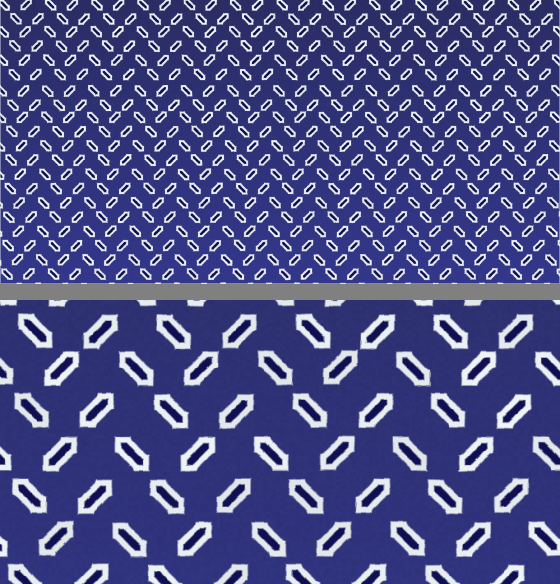
Top, the full canvas; bottom, a detail of the centre.
Write a WebGL 1 fragment shader that draws this pattern.

```glsl
precision highp float;
// Navy cloth printed with rows of slanted, pointed links in white outline.
// Links alternate their slant along a row; every second row shifts by a
// quarter repeat. Lengths are in units of one horizontal repeat.
uniform vec2 u_resolution;

#define REPEATS 12.1
#define ROW_STEP 0.308
#define ROW_START 0.071
#define ROW_LIFT 0.045
#define ROW_SHIFT 0.263
#define LEAN 0.035
#define LINK_SIZE vec2(0.173, 0.069)
#define SLOT_SIZE vec2(0.112, 0.027)
#define FLARE 0.012
#define JITTER 0.012
#define WHITE vec3(0.91, 0.93, 0.94)
#define SLOT_NAVY vec3(0.06, 0.06, 0.32)

float hash(vec2 p) {
  return fract(sin(dot(p, vec2(127.1, 311.7))) * 43758.5453);
}

// Bar with right-angled points; size holds half length and half width.
float pointedBar(vec2 q, vec2 size, float flare) {
  q = abs(q);
  float halfWidth = size.y + flare * smoothstep(0.065, 0.105, q.x);
  return max(q.y - halfWidth, (q.x + q.y - size.x) * 0.7071);
}

// Row centre measured down from the top; two pairs of rows sit a little low.
float rowCentre(float row) {
  float early = 1.0 - step(1.5, row);
  float middle = step(5.5, row) * (1.0 - step(7.5, row));
  return ROW_START + ROW_STEP * row + ROW_LIFT * (early * 0.7 + middle);
}

void main() {
  float unit = REPEATS / u_resolution.x;
  vec2 uv = gl_FragCoord.xy / u_resolution;
  vec2 p = vec2(gl_FragCoord.x, u_resolution.y - gl_FragCoord.y) * unit;
  float blur = max(unit * 0.7, 0.009);

  // Cloth: darker at the top, with a faint grain
  vec3 color = mix(vec3(0.20, 0.215, 0.545), vec3(0.165, 0.175, 0.39), uv.y);
  color += (hash(floor(p * 42.0)) - 0.5) * 0.014;

  // Links: nearest one in this row and in the rows above and below
  float nearestRow = floor((p.y - ROW_START) / ROW_STEP + 0.5);
  for (int n = -1; n <= 1; n++) {
    float row = nearestRow + float(n);
    float y = rowCentre(row);
    float x = p.x - ROW_SHIFT * mod(row, 2.0) - LEAN * (2.83 - y);
    float column = floor(x * 2.0 + 0.5);
    float odd = mod(column, 2.0);
    vec2 id = vec2(column, row);

    vec2 d = vec2(x - column * 0.5 + 0.028 * odd, p.y - y);
    d -= (vec2(hash(id), hash(id + 37.0)) - 0.5) * JITTER;
    float slant = 1.0 - 2.0 * odd;
    vec2 q = vec2(d.x + slant * d.y, d.y - slant * d.x) * 0.7071;

    // Slightly uneven print
    float wear = (hash(floor(p * 30.0) + id) - 0.5) * 0.006;
    float outer = pointedBar(q, LINK_SIZE, FLARE) + wear;
    float inner = pointedBar(q, SLOT_SIZE, 0.0) - wear;
    vec3 ink = WHITE * (0.97 + 0.06 * hash(id + 11.0));
    vec3 link = mix(ink, SLOT_NAVY, 1.0 - smoothstep(-blur, blur, inner));
    color = mix(color, link, 1.0 - smoothstep(-blur, blur, outer));
  }

  // Thin pale edge along the sides and the bottom
  float edge = min(min(p.x, REPEATS - p.x), gl_FragCoord.y * unit);
  color = mix(color, WHITE, 0.55 * (1.0 - smoothstep(0.005, 0.025, edge)));

  gl_FragColor = vec4(clamp(color, 0.0, 1.0), 1.0);
}
```
